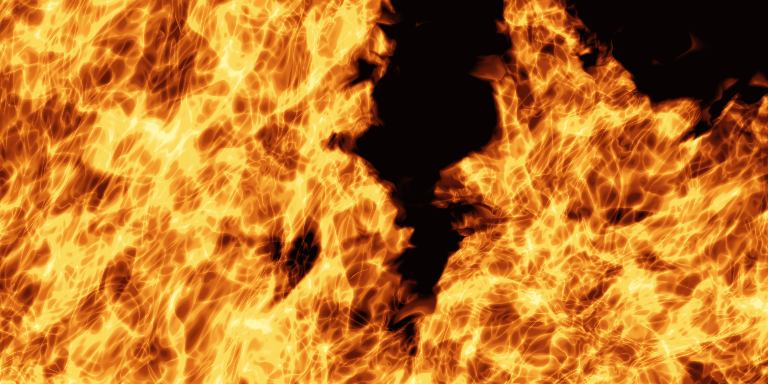
A Shadertoy shader for this texture:

```glsl
#define SHEET_SCALE 4.6
#define SHEET_GROWTH 1.65
#define SHEET_GAIN 0.31
#define CURL 0.17
#define BASE_HEAT 0.11
#define GLOW 0.27
#define HOLE_DEPTH 0.4
#define EDGE_RAGGED 0.2
#define WISP_HEAT 0.5

vec2 hash22(vec2 p) {
    vec3 q = fract(p.xyx * vec3(0.1031, 0.1030, 0.0973));
    q += dot(q, q.yzx + 33.33);
    return fract((q.xx + q.yz) * q.zy);
}

float corner(vec2 cell, vec2 offset) {
    return dot(hash22(cell) * 2.0 - 1.0, offset);
}

// Gradient noise, roughly -0.7 to 0.7
float noise(vec2 p) {
    vec2 i = floor(p), f = fract(p), e = vec2(1.0, 0.0);
    vec2 u = f * f * f * (f * (f * 6.0 - 15.0) + 10.0);
    return mix(mix(corner(i, f), corner(i + e, f - e), u.x),
               mix(corner(i + e.yx, f - e.yx), corner(i + 1.0, f - 1.0), u.x), u.y);
}

float fbm(vec2 p) {
    float sum = 0.0, amp = 1.0;
    for (int i = 0; i < 4; i++) {
        sum += amp * noise(p);
        p = mat2(0.8, 0.6, -0.6, 0.8) * p * 2.0 + 17.3;
        amp *= 0.5;
    }
    return sum;
}

// Turbulent displacement, from large swirls to small curls
vec2 swirl(vec2 p, float seed) {
    float amp = CURL, freq = 2.3;
    for (int i = 0; i < 5; i++) {
        vec2 q = p * freq + seed;
        p += amp * vec2(noise(q + 41.7), noise(q.yx + 83.1));
        amp *= 0.56;
        freq *= 1.9;
    }
    return p;
}

// Thin translucent sheet: one crisp rim, one soft fading side
float sheet(float n, float crisp, float soft) {
    return exp(-max(n * soft, -n * crisp));
}

// Positive inside the two fires, negative in the dark gap and sky
float fireBody(vec2 p) {
    float lean = p.y - 0.7;
    float left = 0.95 + 0.45 * lean * lean - p.x;
    float plume = (p.x - 1.41) / 0.1;
    float top = 0.95 - 0.6 * (p.x - 1.4) + 0.2 * exp(-plume * plume);
    float right = min(p.x - 1.05 - 0.26 * p.y, 0.8 * (top - p.y));
    return max(max(left, right), 0.16 - p.y);
}

vec3 fireColor(float heat) {
    vec3 c = vec3(0.03, 0.008, 0.008);
    c = mix(c, vec3(0.37, 0.09, 0.03), smoothstep(0.05, 0.23, heat));
    c = mix(c, vec3(0.66, 0.23, 0.05), smoothstep(0.23, 0.39, heat));
    c = mix(c, vec3(0.86, 0.42, 0.09), smoothstep(0.39, 0.53, heat));
    c = mix(c, vec3(0.96, 0.63, 0.18), smoothstep(0.53, 0.67, heat));
    c = mix(c, vec3(0.98, 0.85, 0.35), smoothstep(0.67, 0.82, heat));
    return mix(c, vec3(1.0, 0.96, 0.66), smoothstep(0.88, 1.15, heat));
}

void mainImage(out vec4 fragColor, in vec2 fragCoord) {
    vec2 p = fragCoord / iResolution.y;
    float side = smoothstep(0.7, 1.6, p.x);

    // Tall leaning tongues on the left, rounder billows on the right
    vec2 flow = vec2(p.x - 0.32 * p.y, p.y * mix(0.68, 0.95, side));

    // Overlapping flame sheets
    float heat = BASE_HEAT, scale = SHEET_SCALE, gain = SHEET_GAIN;
    for (int i = 0; i < 5; i++) {
        float layer = float(i);
        vec2 q = swirl(flow, 7.9 + 13.7 * layer);
        float n = noise(q * scale + 29.3 * layer);
        heat += gain * sheet(n, 40.0 / (1.0 + layer), 5.5);
        scale *= SHEET_GROWTH;
        gain *= 0.88;
    }

    // Broad glow, hotter on the left and near the ground
    vec2 drift = swirl(flow, 3.1);
    heat += GLOW * fbm(drift * 5.0 + 5.0);
    heat += mix(0.06, -0.03, side) + 0.06 * (0.5 - p.y);

    // Dark pockets between the tongues
    heat -= HOLE_DEPTH * smoothstep(0.28, 0.5, noise(drift * 6.0 + 61.0));

    // Ragged silhouette
    vec2 bent = swirl(p, 21.0);
    float body = fireBody(mix(p, bent, 0.8)) + EDGE_RAGGED * fbm(bent * 7.0 + 11.0);
    heat *= smoothstep(-0.03, 0.05, body);

    // Loose red wisps that curl away into the dark
    float wisp = sheet(noise(bent * 6.5 + 47.0), 26.0, 7.0);
    wisp *= smoothstep(-0.14, 0.0, body) * smoothstep(-0.1, 0.25, noise(p * 6.0 + 91.0));
    heat = max(heat, WISP_HEAT * wisp);

    fragColor = vec4(fireColor(heat), 1.0);
}
```
